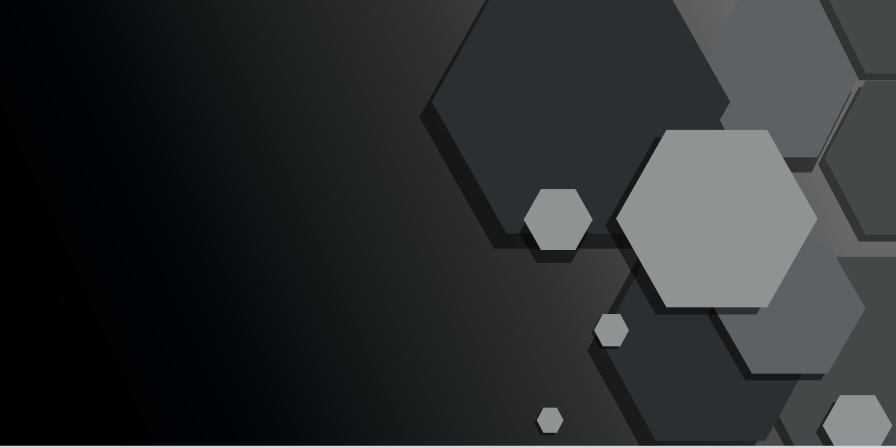
Write a WebGL 1 fragment shader that draws this background.

```glsl
precision highp float;
// Overlapping flat-topped hexagons with hard offset shadows, gathered at the
// right of a diagonal gradient from black through navy to grey.
// Each tile is a distance function, painted back to front over its shadow.

uniform vec2 u_resolution;

#define SHADOW_STRENGTH 0.5
#define GRADIENT_TILT 0.45
#define BORDER_HEIGHT 0.005
#define CHARCOAL vec3(0.170, 0.185, 0.195)
#define SLATE vec3(0.270, 0.282, 0.285)
#define STEEL vec3(0.365, 0.380, 0.390)
#define SILVER vec3(0.560, 0.575, 0.578)
#define BORDER_COLOR vec3(0.85, 0.84, 0.87)

// Approximate signed distance to a hexagon with corners at left and right.
float hexagon(vec2 p, vec2 halfSize) {
  p = abs(p);
  vec2 slope = vec2(1.0, 0.5) / halfSize;
  float slant = (dot(p, slope) - 1.0) / length(slope);
  return max(slant, p.y - halfSize.y);
}

// One-pixel-wide antialiased coverage from a distance.
float coverage(float d) {
  return clamp(0.5 - d * u_resolution.y, 0.0, 1.0);
}

// Darken the shadow area, then lay the tile over it.
void tile(inout vec3 color, vec2 p, vec2 center, vec2 halfSize,
          vec2 shadowOffset, vec3 fill) {
  vec2 q = p - center;
  float shadow = coverage(hexagon(q - shadowOffset, halfSize));
  color *= 1.0 - SHADOW_STRENGTH * shadow;
  color = mix(color, fill, coverage(hexagon(q, halfSize)));
}

// Diagonal backdrop, brightening towards the upper right.
vec3 backdrop(vec2 p) {
  float t = p.x - GRADIENT_TILT * (1.0 - p.y);
  vec3 color = mix(vec3(0.0), vec3(0.0, 0.015, 0.030),
                   smoothstep(-0.25, 0.10, t));
  color = mix(color, vec3(0.085, 0.096, 0.100), smoothstep(0.05, 0.52, t));
  color = mix(color, vec3(0.175, 0.184, 0.180),
              clamp((t - 0.45) / 0.43, 0.0, 1.0));
  return mix(color, vec3(0.400, 0.408, 0.408),
             clamp((t - 0.90) / 0.76, 0.0, 1.0));
}

void main() {
  vec2 p = gl_FragCoord.xy / u_resolution.y;
  vec3 color = backdrop(p);
  vec2 thinShadow = vec2(-0.015, -0.015);
  vec2 tinyShadow = vec2(-0.006, -0.006);

  // Rear tiles along the right edge
  tile(color, p, vec2(2.021, 1.013), vec2(0.177), thinShadow, SLATE);
  tile(color, p, vec2(2.023, 0.648), vec2(0.182, 0.172), thinShadow, SLATE);
  tile(color, p, vec2(1.966, 0.161), vec2(0.273, 0.266), thinShadow, SLATE);

  // Large middle tiles
  tile(color, p, vec2(1.737, 0.826), vec2(0.177), vec2(-0.014, -0.034), STEEL);
  tile(color, p, vec2(1.297, 0.773), vec2(0.333, 0.294),
       vec2(-0.028, -0.034), CHARCOAL);
  tile(color, p, vec2(1.586, 0.240), vec2(0.245, 0.224),
       vec2(-0.030, -0.022), CHARCOAL);
  tile(color, p, vec2(1.763, 0.312), vec2(0.169, 0.146), thinShadow, STEEL);

  // Bright front tiles
  tile(color, p, vec2(1.600, 0.512), vec2(0.225, 0.198),
       vec2(-0.024, -0.016), SILVER);
  tile(color, p, vec2(1.246, 0.510), vec2(0.077, 0.068),
       vec2(-0.010, -0.029), SILVER);
  tile(color, p, vec2(1.914, 0.050), vec2(0.078, 0.068), thinShadow, SILVER);
  tile(color, p, vec2(1.365, 0.263), vec2(0.039, 0.036), tinyShadow, SILVER);
  tile(color, p, vec2(1.228, 0.062), vec2(0.030, 0.028), tinyShadow, SILVER);

  // Thin pale border along the bottom
  color = mix(color, BORDER_COLOR, coverage(p.y - BORDER_HEIGHT));

  gl_FragColor = vec4(color, 1.0);
}
```
